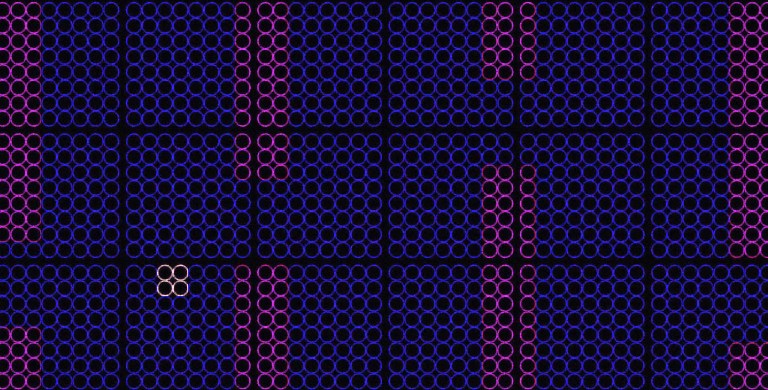
Write a Shadertoy shader that draws this pattern.

```glsl
const float PANEL = 0.3367;   // panel pitch, in canvas heights
const float LED = 0.03974;    // lamp pitch, in canvas heights

float hash(vec2 p) {
    vec3 q = fract(vec3(p.xyx) * 0.1031);
    q += dot(q, q.yzx + 33.33);
    return fract((q.x + q.y) * q.z);
}

// Columns three lamps wide, each broken by a gap of five rows
bool isBarrier(vec2 lamp) {
    if (lamp.x < 0.0 || mod(lamp.x, 15.0) > 2.5) return false;
    int index = int(lamp.x / 15.0) % 4;
    float gapRow = vec4(4.0, 8.0, 14.0, 3.0)[index];
    return lamp.y < gapRow || lamp.y > gapRow + 4.5;
}

bool isRunner(vec2 lamp) {
    vec2 offset = abs(lamp - vec2(10.5, 6.5));
    return max(offset.x, offset.y) < 0.6;
}

vec3 lampColor(vec2 lamp, vec2 local) {
    if (isRunner(lamp)) return vec3(0.95, 0.74, 0.77);
    if (!isBarrier(lamp)) return vec3(0.12, 0.085, 0.78);

    // Outer sides of a barrier turn redder
    vec2 side = abs(local.x) > abs(local.y)
        ? vec2(sign(local.x), 0.0) : vec2(0.0, sign(local.y));
    return isBarrier(lamp + side) ? vec3(0.72, 0.15, 0.76) : vec3(0.62, 0.10, 0.42);
}

void mainImage(out vec4 fragColor, in vec2 fragCoord) {
    vec2 uv = fragCoord / iResolution.y;

    // Panels of eight by eight lamps, separated by dark seams
    vec2 grid = (uv + vec2(0.0222, 0.0068)) / PANEL;
    vec2 panel = floor(grid);
    vec2 inside = (fract(grid) - 0.5) * PANEL / LED + 4.0;
    vec2 cell = clamp(floor(inside), 0.0, 7.0);
    vec2 local = inside - cell - 0.5;
    vec2 lamp = panel * 8.0 + cell;

    // Thin ring, brightest where neighbours touch
    float pixel = 1.0 / (iResolution.y * LED);
    float dist = abs(length(local) - 0.475);
    float ring = 1.0 - smoothstep(max(0.0, 0.045 - 0.5 * pixel), 0.045 + 0.7 * pixel, dist);
    float touching = smoothstep(0.39, 0.47, max(abs(local.x), abs(local.y)));

    // Fine grain breaks up the line and its halo
    vec2 grainCell = floor(uv * 260.0);
    float grain = hash(grainCell);
    float lineLight = ring * (0.62 + 0.4 * touching) * (0.72 + 0.4 * grain);
    float halo = exp(-dist * 13.0) * 0.34 * grain;

    vec3 tint = vec3(hash(grainCell + 17.0), hash(grainCell + 41.0), hash(grainCell + 73.0));
    vec3 color = vec3(0.012, 0.012, 0.02) + tint * vec3(0.03, 0.025, 0.04);
    color += tint * tint * vec3(0.12, 0.05, 0.14) * exp(-dist * 9.0);
    color += lampColor(lamp, local) * (lineLight + halo * (1.0 - ring));

    fragColor = vec4(min(color, 1.0), 1.0);
}
```
